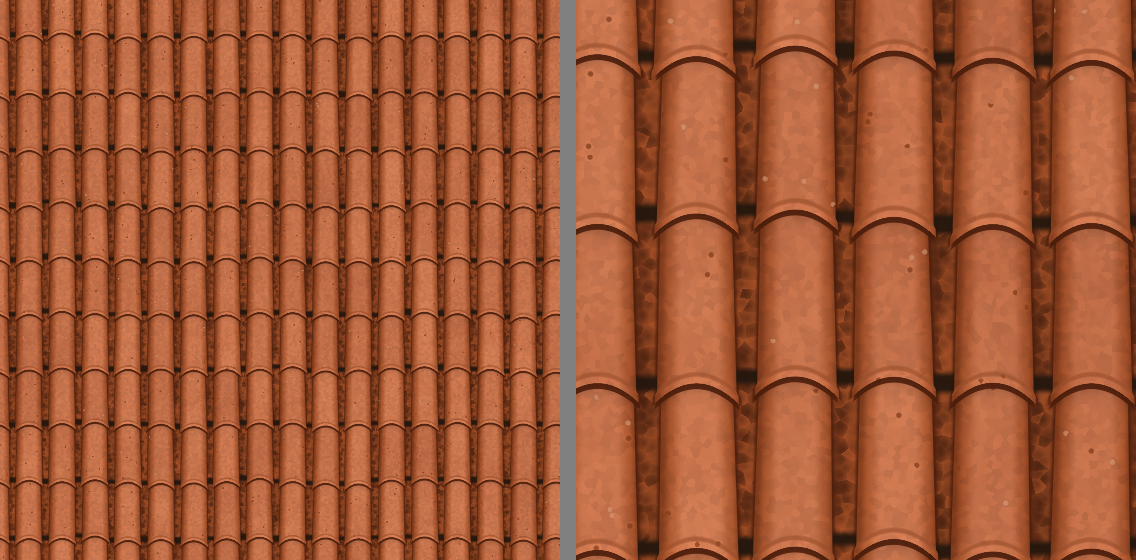
Left, the full canvas; right, a detail of the centre.
Reproduce this texture procedurally as a WebGL 1 fragment shader.

```glsl
precision highp float;
// Clay barrel roof tiles: overlapping tapered half-pipes with rough mortar channels between them.
uniform vec2 u_resolution;

const vec2 COUNT = vec2(17.0, 10.0);      // tile columns and rows
const vec2 PHASE = vec2(0.385, 0.38);     // grid offset, in tiles
const float HALF_BOTTOM = 0.405;          // half width at the lip, in columns
const float HALF_TOP = 0.365;             // half width where the tile is covered
const float LIP_FLARE = 0.022;
const float LIP_HEIGHT = 0.042;           // in rows
const float ARCH = 0.11;                  // drop of the lip at its ends, in rows
const float LINE_HALF = 0.017;            // half height of the dark line under the lip
const float JITTER = 0.07;                // uneven joint heights
const float WANDER = 0.04;                // sideways offset of tiles
const float LEAN = 0.05;                  // sideways tilt of tiles
const vec2 GRAIN_CELLS = vec2(230.0);
const vec2 MORTAR_CELLS = vec2(136.0, 150.0);

const vec3 LIT = vec3(0.77, 0.445, 0.295);
const vec3 CLAY = vec3(0.65, 0.33, 0.18);
const vec3 EDGE = vec3(0.50, 0.23, 0.105);
const vec3 MORTAR = vec3(0.52, 0.25, 0.12);
const vec3 SHADE = vec3(0.40, 0.18, 0.085);
const vec3 DEEP = vec3(0.29, 0.11, 0.04);
const vec3 POCKET = vec3(0.14, 0.085, 0.05);
const float TAU = 6.28318;

float hash(vec2 p) {
  return fract(sin(dot(p, vec2(12.989, 78.233))) * 4375.85);
}

// Wrapping cellular noise: x = distance to the nearest site, y = its random value.
vec2 cellular(vec2 uv, vec2 cells) {
  vec2 p = uv * cells;
  vec2 nearest = vec2(9.0, 0.0);
  for (int j = -1; j <= 1; j++) {
    for (int i = -1; i <= 1; i++) {
      vec2 cell = floor(p) + vec2(float(i), float(j));
      vec2 id = mod(cell, cells);
      float d = distance(p, cell + vec2(hash(id), hash(id + 37.3)));
      if (d < nearest.x) nearest = vec2(d, hash(id + 71.7));
    }
  }
  return nearest;
}

// Height offset of a joint: uneven laying plus a slow sag over the roof.
float jointShift(vec2 id) {
  id = mod(id, COUNT);
  return JITTER * (hash(id + 5.1) - 0.5)
       + 0.025 * sin(TAU * 3.0 * id.x / COUNT.x)
       - 0.04 * cos(TAU * (id.y - 7.0) / COUNT.y);
}

// Weathering from layered sines with whole frequencies.
float stain(vec2 uv) {
  vec2 a = TAU * uv;
  return 0.5 * sin(3.0 * a.x + 2.0 * a.y + 1.5 * sin(5.0 * a.y - a.x))
       + 0.3 * sin(11.0 * a.x - 7.0 * a.y + 2.0 * sin(9.0 * a.y))
       + 0.2 * sin(23.0 * a.x + 17.0 * a.y + 2.0 * sin(19.0 * a.x));
}

void main() {
  vec2 uv = gl_FragCoord.xy / u_resolution;
  vec2 grid = uv * COUNT - PHASE;
  vec2 pixel = COUNT / u_resolution;
  vec2 grain = cellular(uv, GRAIN_CELLS);
  vec2 grit = cellular(uv, MORTAR_CELLS);
  float weather = stain(uv);

  // Nearest arched joint and the tile above or below it
  float column = floor(grid.x);
  float u = grid.x - column - 0.5;
  float y = grid.y + ARCH * min(u * u / (HALF_BOTTOM * HALF_BOTTOM), 1.3);
  float joint = floor(y + 0.5);
  float above = y - joint - jointShift(vec2(column, joint));
  float covered = step(above, 0.0);
  float t = above + covered;
  vec2 tile = mod(vec2(column, joint - covered), COUNT);

  // Tapered outline
  float center = WANDER * (hash(tile) - 0.5) + LEAN * (hash(tile + 9.7) - 0.5) * (t - 0.5);
  float lip = 1.0 - smoothstep(LIP_HEIGHT, LIP_HEIGHT + 0.02, t);
  float halfWidth = mix(HALF_BOTTOM, HALF_TOP, t) + LIP_FLARE * lip;
  float across = (u - center) / halfWidth;
  float outside = abs(u - center) - halfWidth;

  // Mortar channel with a dark pocket beside each joint
  float gap = floor(grid.x + 0.5);
  float row = floor(grid.y + 0.5);
  vec2 gapId = mod(vec2(gap, row), COUNT);
  float gapX = grid.x - gap;
  float gapY = grid.y - row - jointShift(gapId);
  float rough = 0.6 * grit.y + 0.5 * grit.x;
  vec3 channel = mix(SHADE, MORTAR, smoothstep(-0.1, 0.06, gapX + 0.18 * (rough - 0.5)));
  channel *= 0.78 + 0.42 * rough + 0.08 * weather;
  channel = mix(DEEP, channel, smoothstep(-0.01, 0.05, outside));
  float pocketHalf = 0.035 + 0.025 * hash(gapId + 3.3);
  float pocket = 1.0 - smoothstep(pocketHalf - 0.025, pocketHalf + 0.025, abs(gapY));
  channel = mix(channel, POCKET, 0.95 * pocket);

  // Rounded clay body, tinted per tile
  float turn = abs(across - 0.06);
  vec3 clay = mix(LIT, CLAY, smoothstep(0.42, 0.82, turn));
  clay = mix(clay, EDGE, smoothstep(0.76, 1.02, turn));
  float tint = hash(tile + 21.4) - 0.5;
  clay *= 1.0 + vec3(0.07, 0.10, 0.12) * tint + vec3(0.02, 0.04, 0.05) * weather;
  clay *= 0.95 + 0.10 * grain.y;
  float speck = 1.0 - smoothstep(0.25, 0.5, grain.x);
  clay = mix(clay, EDGE, 0.75 * speck * step(0.988, grain.y));
  clay = mix(clay, vec3(0.85, 0.62, 0.47), 0.6 * speck * step(grain.y, 0.004));

  // Lip: crease above, pale rim, soft shadow cast on the tile below
  float crease = 1.0 - smoothstep(0.006, 0.022, abs(t - LIP_HEIGHT - 0.012));
  clay = mix(clay, CLAY * 0.92, 0.6 * crease);
  clay *= 1.0 + 0.05 * lip * (1.0 - crease);
  clay *= 1.0 - 0.35 * covered * exp(above / 0.035);

  vec3 color = mix(clay, channel, smoothstep(-0.75 * pixel.x, 0.75 * pixel.x, outside));
  float line = 1.0 - smoothstep(-0.6 * pixel.y, 0.6 * pixel.y, abs(above + LINE_HALF) - LINE_HALF);
  float reach = 1.0 - smoothstep(0.41, 0.45, abs(u - center));
  color = mix(color, DEEP, 0.88 * line * reach);
  gl_FragColor = vec4(color, 1.0);
}
```
